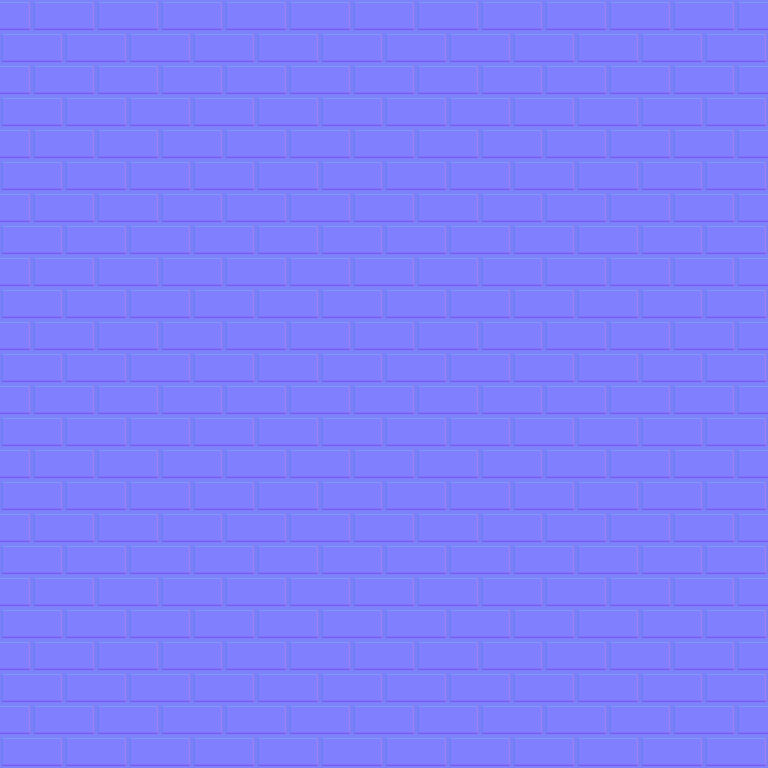
Reproduce this texture map procedurally as a Shadertoy shader.

```glsl
// Tangent-space normal map of a running-bond brick wall with thin bevelled edges.
// Each brick is a box in its cell; its four edge lines tilt the normal outward.
// Lines are box filtered over the pixel, so they keep their weight at any size.

#define COLUMNS 12.0               // bricks across
#define ROWS 24.0                  // courses up, even so that the bond wraps
#define HALF_JOINT 0.073           // half the mortar joint, in course heights
#define BEVEL_LO vec2(0.014, 0.022) // left and bottom line widths, course heights
#define BEVEL_HI vec2(0.019, 0.015) // right and top line widths, course heights
#define BEVEL_TILT 0.60            // sideways part of the normal on an edge
#define FILTER_PIXELS 1.3          // width of the smoothing filter
#define MORTAR_TINT vec3(-0.008, 0.004, -0.018)
#define HEAD_JOINT_TINT vec3(-0.008, -0.005, -0.014)

// Share of a filter of width w, centred at x, that lies between a and b.
float coverage(float x, float a, float b, float w) {
    return clamp(min(x + 0.5 * w, b) - max(x - 0.5 * w, a), 0.0, w) / w;
}

// Edge lines just inside lo and hi: -1 on the low line, +1 on the high one.
float edgePair(float x, float lo, float hi, vec2 width, float w) {
    return coverage(x, hi - width.y, hi, w) - coverage(x, lo, lo + width.x, w);
}

void mainImage(out vec4 fragColor, in vec2 fragCoord) {
    // Running bond: every second course moves by half a brick.
    vec2 grid = fragCoord / iResolution.xy * vec2(COLUMNS, ROWS);
    grid.x += 0.5 * mod(floor(grid.y), 2.0);

    // Position and filter size in the cell, measured in course heights.
    vec2 cellSize = vec2(ROWS / COLUMNS, 1.0);
    vec2 cell = fract(grid) * cellSize;
    vec2 w = FILTER_PIXELS * ROWS / iResolution.xy;

    // Brick body, with the same joint on all four sides.
    vec2 lo = vec2(HALF_JOINT);
    vec2 hi = cellSize - HALF_JOINT;
    vec2 inside = vec2(coverage(cell.x, lo.x, hi.x, w.x),
                       coverage(cell.y, lo.y, hi.y, w.y));
    float brick = inside.x * inside.y;

    // Bevels: each pair of lines runs only along the brick.
    vec2 bevel = vec2(
        edgePair(cell.x, lo.x, hi.x, vec2(BEVEL_LO.x, BEVEL_HI.x), w.x),
        edgePair(cell.y, lo.y, hi.y, vec2(BEVEL_LO.y, BEVEL_HI.y), w.y)) * inside.yx;
    float bevelShare = min(abs(bevel.x) + abs(bevel.y), 1.0);
    float bevelZ = sqrt(1.0 - BEVEL_TILT * BEVEL_TILT);
    vec3 normal = vec3(bevel * BEVEL_TILT, mix(1.0, bevelZ, bevelShare));

    // Encode the normal and shade the joints slightly.
    vec3 color = 0.5 + 0.5 * normal;
    color += MORTAR_TINT * (1.0 - brick);
    color += HEAD_JOINT_TINT * (1.0 - inside.x) * inside.y;
    fragColor = vec4(color, 1.0);
}
```
